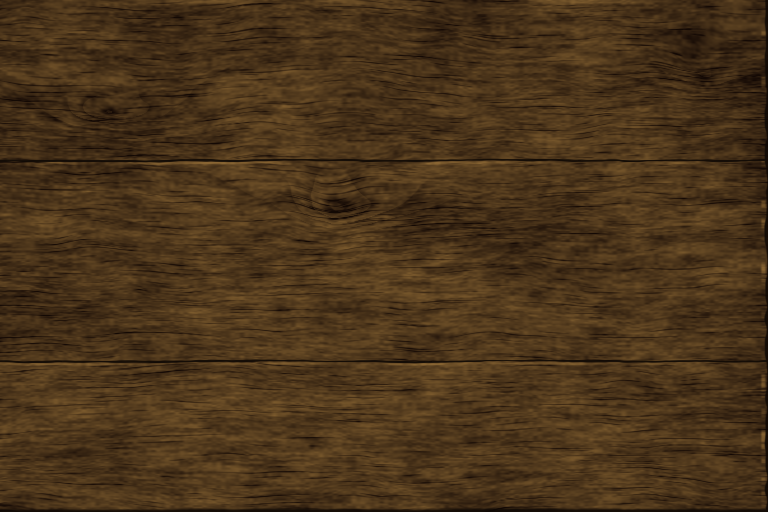
A Shadertoy shader for this texture:

```glsl
// Three aged, dark-stained oak planks lying horizontally, with knots and worn edges.
// Knots bend a grain coordinate; stretched noise along it gives fibres, its contours
// give rings, cellular hairlines give cracks, and the summed tone blends two wood colours.

#define SEAM_LOW 0.295
#define SEAM_HIGH 0.687
#define SEAM_WIDTH 0.0019
#define RING_FREQ 27.0
#define FIBRE_FREQ vec2(24.0, 215.0)
#define BLOTCH_FREQ vec2(5.0, 10.0)
#define CRACK_DEPTH 0.50
#define BASE_TONE 0.50
#define DARK_WOOD vec3(0.16, 0.10, 0.05)
#define LIGHT_WOOD vec3(0.44, 0.32, 0.16)
#define GAP_COLOR vec3(0.055, 0.032, 0.016)

// Knot centre (x, y) in canvas heights, and strength
const vec3 KNOTS[3] = vec3[3](
    vec3(0.215, 0.782, 1.0), vec3(0.662, 0.594, 1.0), vec3(1.375, 0.858, 0.6));

float hash(vec2 p) {
    vec3 h = fract(p.xyx * 0.1031);
    h += dot(h, h.yzx + 33.33);
    return fract((h.x + h.y) * h.z);
}

float noise(vec2 p) {
    vec2 cell = floor(p), f = fract(p);
    f = f * f * (3.0 - 2.0 * f);
    return mix(mix(hash(cell), hash(cell + vec2(1, 0)), f.x),
               mix(hash(cell + vec2(0, 1)), hash(cell + vec2(1, 1)), f.x), f.y);
}

float fbm(vec2 p) {
    float sum = 0.0, amp = 0.5;
    for (int i = 0; i < 4; i++) {
        sum += amp * noise(p);
        p = p * 2.03 + 17.7;
        amp *= 0.5;
    }
    return sum / 0.9375;
}

float plankIndex(float y) {
    return step(SEAM_LOW, y) + step(SEAM_HIGH, y);
}

// Tapered hairline cracks, one candidate per stretched and staggered cell
float cracks(vec2 p, vec2 freq, float density, float pixel) {
    p *= freq;
    float row = floor(p.y);
    p.x += 17.0 * hash(vec2(row, 5.0));
    vec2 cell = vec2(floor(p.x), row);
    vec2 d = fract(p) - vec2(0.5, mix(0.3, 0.7, hash(cell + 3.1)));
    float halfLength = mix(0.15, 0.5, hash(cell + 9.4));
    float taper = max(0.0, 1.0 - abs(d.x) / halfLength);
    float width = 0.0012 * sqrt(taper);
    float line = 1.0 - smoothstep(width - 0.5 * pixel, width + 0.5 * pixel, abs(d.y) / freq.y);
    line *= min(1.0, 2.0 * width / pixel);
    return line * step(hash(cell + 1.7), density);
}

void mainImage(out vec4 fragColor, in vec2 fragCoord) {
    vec2 p = fragCoord / iResolution.y;
    float pixel = 1.0 / iResolution.y;
    float right = iResolution.x / iResolution.y;

    // Planks with slightly ragged seams
    float y = p.y + 0.006 * (fbm(vec2(p.x * 12.0, 2.0)) - 0.5);
    float plank = plankIndex(y);
    vec2 seed = plank * vec2(31.7, 13.3);

    // Knots lift the grain into closed, stretched rings
    float bulge = 0.0, core = 0.0, halo = 0.0;
    vec2 warp = 0.03 * (vec2(fbm(p * 11.0), fbm(p * 11.0 + 40.0)) - 0.5);
    for (int i = 0; i < 3; i++) {
        vec3 knot = KNOTS[i];
        float own = knot.z * (1.0 - step(0.5, abs(plankIndex(knot.y) - plank)));
        vec2 d = p - knot.xy + warp;
        float r = length(d / vec2(d.x > 0.0 ? 0.22 : 0.15, 0.07));
        bulge += own * 0.22 * exp(-r);
        halo += own * exp(-r * r * 0.8);
        core += own * (1.0 - smoothstep(0.1, 0.42, length(d / vec2(0.085, 0.066))));
    }
    float wave = 0.05 * (fbm(vec2(p.x * 2.5, p.y * 5.0) + seed) - 0.5);
    float ripple = 0.008 * (noise(p * vec2(13.0, 22.0) + seed) - 0.5);
    vec2 grain = vec2(p.x, p.y + 0.13 * bulge + wave + ripple) + seed;

    // Growth rings: thin, broken contour lines of the lifted grain
    float level = (p.y + bulge + wave + 0.5 * ripple) * RING_FREQ;
    float jitter = 0.7 * noise(vec2(p.x * 2.0, level * 0.8) + seed);
    float phase = fract(level + jitter);
    float ring = smoothstep(0.5, 0.92, phase) * (1.0 - smoothstep(0.92, 1.0, phase));
    ring *= mix(0.3, 1.0, noise(p * vec2(9.0, 30.0) + 5.0));
    float ringDepth = 0.13 + 0.32 * halo - 0.06 * step(plank, 0.5);

    // Tone: stain blotches, fibres, pores, rings and cracks
    float blotch = fbm(p * BLOTCH_FREQ + seed);
    float mottle = fbm(p * vec2(26.0, 42.0) + seed);
    float fibre = noise(grain * FIBRE_FREQ);
    float pore = noise(grain * vec2(110.0, 310.0));
    float streak = noise(grain * vec2(4.0, 70.0));
    float crack = max(cracks(grain, vec2(4.0, 64.0), 0.42, pixel),
                      0.75 * cracks(grain + 4.3, vec2(10.0, 100.0), 0.42, pixel));
    float tone = BASE_TONE;
    tone += 0.68 * (blotch - 0.5) + 0.55 * (mottle - 0.5);
    tone += 0.42 * (fibre - 0.5) + 0.36 * (pore - 0.5) + 0.18 * (streak - 0.5);
    tone -= ringDepth * ring + 0.09 * halo + 0.26 * core + CRACK_DEPTH * crack;

    // Grime toward the borders
    vec2 edge = abs(vec2(p.x / right, p.y) - 0.5);
    tone += 0.06 - 1.8 * (pow(edge.x, 4.0) + pow(edge.y, 4.0));
    tone -= 0.14 * smoothstep(0.07, 0.0, right - p.x);

    // Worn light lips under the seams, along the top and at the right end
    float wear = smoothstep(0.40, 0.68, fbm(vec2(p.x * 9.0, 7.0 + plank)));
    float below = min(abs(y - SEAM_HIGH + 0.005), abs(y - SEAM_LOW + 0.005));
    float lip = 1.0 - smoothstep(0.0005, 0.004, below);
    lip += 0.8 * smoothstep(0.990, 0.997, y);
    float endWear = smoothstep(0.5, 0.8, fbm(vec2(3.0, p.y * 60.0)));
    float endLip = 1.0 - smoothstep(0.001, 0.007, abs(right - p.x - 0.009));
    tone += 0.5 * lip * wear + 0.8 * endLip * endWear;

    vec3 color = mix(DARK_WOOD, LIGHT_WOOD, clamp(tone, -0.3, 1.35));

    // Dark gaps: both seams, the bottom edge and the ragged right end
    float seam = min(abs(y - SEAM_LOW), abs(y - SEAM_HIGH));
    float seamWidth = SEAM_WIDTH * mix(0.4, 1.4, noise(vec2(p.x * 25.0, plank)));
    float gap = 1.0 - smoothstep(seamWidth - 0.5 * pixel, seamWidth + 0.5 * pixel, seam);
    gap = max(gap, 1.0 - smoothstep(0.003, 0.009, y));
    float endCut = 0.001 + 0.006 * noise(vec2(9.0, p.y * 45.0));
    gap = max(gap, 1.0 - smoothstep(endCut - pixel, endCut + pixel, right - p.x));
    fragColor = vec4(mix(color, GAP_COLOR, 0.88 * gap), 1.0);
}
```
